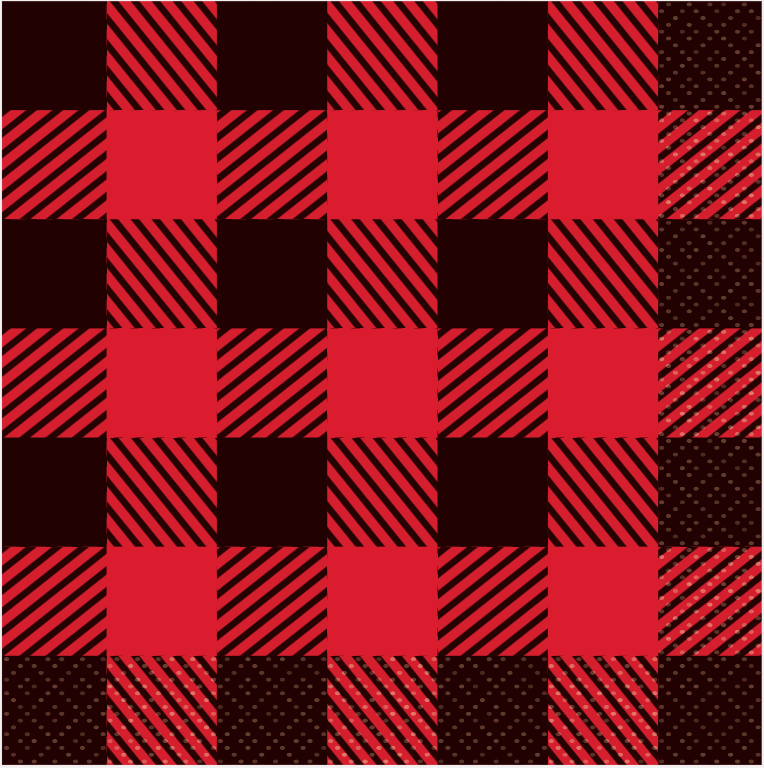
Write a Shadertoy shader that draws this pattern.

```glsl
const vec2 CELL = vec2(0.1444, 0.1421);         // check size, canvas units
const vec2 FIRST_EDGE = vec2(0.1395, 0.1434);   // end of first column and row
const float LAST_CHECK = 6.0;                   // embossed column and row
const vec3 BLACK = vec3(0.130, 0.005, 0.005);
const vec3 RED = vec3(0.855, 0.110, 0.180);
const vec3 STRIPE_RED = vec3(0.835, 0.120, 0.185);
const vec3 STRIPE_BLACK = vec3(0.150, 0.010, 0.012);
const vec3 DOT_TINT = vec3(0.92, 0.70, 0.55);
const vec3 PAPER = vec3(0.95, 0.94, 0.94);
const float STRIPE_PERIOD = 0.19;               // in checks
const float STRIPE_SLANT = 0.8;
const float STRIPE_DARK = 0.41;                 // dark share of a period
const float STRIPE_PHASE = 0.15;
const float STRIPE_BLUR = 0.0012;
const float DOTS_PER_CHECK = 16.0;
const float DIAMOND_DOTS = 8.0;                 // dots per diamond repeat
const float DOT_RADIUS = 0.33;
const vec2 MARGIN_LOW = vec2(0.0026, 0.0040);   // left, bottom
const vec2 MARGIN_HIGH = vec2(0.0030, 0.0015);  // right, top

float hash(vec2 p) {
    return fract(sin(dot(p, vec2(127.1, 311.7))) * 43758.5453);
}

float coverage(float dist, float blur) {
    return smoothstep(-blur, blur, dist);
}

// Slanted twill lines; v runs across them, in checks
vec3 twill(float v, float pixel) {
    float t = abs(fract(v / STRIPE_PERIOD + STRIPE_PHASE) - 0.5);
    float scale = STRIPE_PERIOD * CELL.y / length(vec2(1.0, STRIPE_SLANT));
    float dist = (t - 0.5 * STRIPE_DARK) * scale;
    return mix(STRIPE_BLACK, STRIPE_RED, coverage(dist, max(pixel, STRIPE_BLUR)));
}

// Dots kept along concentric diamonds; returns strength
float embossedDots(vec2 checks, float pixel) {
    vec2 p = checks * DOTS_PER_CHECK;
    vec2 id = floor(p);
    vec2 folded = abs(mod(id, DIAMOND_DOTS) - 0.5 * DIAMOND_DOTS);
    float ring = mod(folded.x + folded.y, 3.0);
    float kept = 1.0 - step(0.5, abs(ring - 1.0));
    vec2 q = (fract(p) - 0.5) * vec2(0.88, 1.14);
    float blur = pixel * DOTS_PER_CHECK / CELL.y;
    float dotMask = coverage(DOT_RADIUS - length(q), 0.7 * blur);
    return kept * dotMask * mix(0.75, 1.2, hash(id));
}

void mainImage(out vec4 fragColor, in vec2 fragCoord) {
    vec2 uv = fragCoord / iResolution.xy;
    float pixel = 0.7 / min(iResolution.x, iResolution.y);

    // Check coordinates, counted from the upper left
    vec2 checks = (vec2(uv.x, 1.0 - uv.y) - FIRST_EDGE) / CELL + 1.0;
    vec2 local = fract(checks);

    // Odd columns and rows carry the red band
    vec2 band = (0.5 - abs(mod(checks - 0.5, 2.0) - 1.0)) * CELL;
    float redColumn = coverage(band.x, pixel);
    float redRow = coverage(band.y, pixel);

    vec3 falling = twill(local.x - STRIPE_SLANT * local.y, pixel);
    vec3 rising = twill(local.y + STRIPE_SLANT * local.x, pixel);
    vec3 color = mix(mix(BLACK, rising, redRow), mix(falling, RED, redRow), redColumn);

    // Embossing along the last column and row
    vec2 beyond = (checks - LAST_CHECK) * CELL;
    float embossed = coverage(max(beyond.x, beyond.y), pixel);
    float opacity = mix(0.24, 0.55, color.r);
    color = mix(color, DOT_TINT, embossed * opacity * embossedDots(checks, pixel));

    // Thin paper margin
    vec2 inner = min(uv - MARGIN_LOW, 1.0 - MARGIN_HIGH - uv);
    color = mix(PAPER, color, coverage(min(inner.x, inner.y), pixel));

    fragColor = vec4(color, 1.0);
}
```
